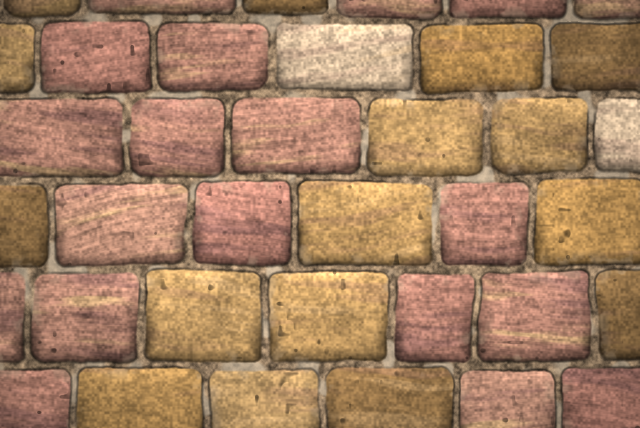
This texture is drawn by a WebGL 1 fragment shader. Its source:

```glsl
precision highp float;
uniform vec2 u_resolution;

float hash(vec2 p) {
  vec3 q = fract(p.xyx * 0.1031);
  q += dot(q, q.yzx + 33.33);
  return fract((q.x + q.y) * q.z);
}

float noise(vec2 p) {
  vec2 i = floor(p), f = fract(p);
  f = f * f * (3.0 - 2.0 * f);
  return mix(mix(hash(i), hash(i + vec2(1.0, 0.0)), f.x),
             mix(hash(i + vec2(0.0, 1.0)), hash(i + 1.0), f.x), f.y);
}

float fbm(vec2 p) {
  float sum = 0.0, gain = 0.53;
  for (int i = 0; i < 4; i++) {
    sum += gain * noise(p);
    p = p * 2.03 + 17.3;
    gain *= 0.5;
  }
  return sum;
}

// Courses grow slightly shorter towards the top
float courseTop(float k) {
  return 0.145 + 0.236 * k - 0.0085 * k * k;
}

// Uneven vertical joints, in units of the mean stone length
float joint(float column, float row) {
  return column + 0.34 * (hash(vec2(column + 31.0, row * 7.0 + 12.0)) - 0.5);
}

float roundedBox(vec2 p, vec2 halfSize, float radius) {
  vec2 q = abs(p) - halfSize + radius;
  return length(max(q, 0.0)) + min(max(q.x, q.y), 0.0) - radius;
}

vec3 stoneColour(float pick, float tint) {
  vec3 pink = mix(vec3(0.66, 0.46, 0.40), vec3(0.72, 0.54, 0.45), tint);
  vec3 ochre = mix(vec3(0.71, 0.54, 0.31), vec3(0.70, 0.57, 0.39), tint);
  vec3 colour = mix(pink, ochre, step(0.56, pick));
  colour = mix(colour, vec3(0.53, 0.41, 0.26), step(0.82, pick));
  return mix(colour, vec3(0.87, 0.76, 0.63), step(0.93, pick));
}

void main() {
  vec2 p = gl_FragCoord.xy / u_resolution.y;
  float pixel = 1.0 / u_resolution.y;
  float grain = noise(p * 170.0) * 0.6 + noise(p * 90.0 + 40.0) * 0.4 - 0.5;

  // Wavering courses and joints
  vec2 w = p + 0.014 * (vec2(noise(p * 9.0), noise(p * vec2(5.0, 3.0) + 50.0)) - 0.5);
  w += 0.007 * (vec2(fbm(p * 32.0), fbm(p * 32.0 + 80.0)) - 0.5);

  // Find the stone
  float row = 0.0;
  for (int i = 0; i < 6; i++) row += step(courseTop(float(i)), w.y);
  float pitch = 0.278;
  float phase = fract(0.28 + 0.57 * row);
  float u = w.x / pitch + phase;
  float column = floor(u);
  if (u < joint(column, row)) column -= 1.0;
  else if (u >= joint(column + 1.0, row)) column += 1.0;
  vec2 id = vec2(column + 20.0, row + 5.0);

  // Pillow-shaped outline
  vec2 low = vec2((joint(column, row) - phase) * pitch, courseTop(row - 1.0));
  vec2 high = vec2((joint(column + 1.0, row) - phase) * pitch, courseTop(row));
  low += vec2(0.010, 0.006 + 0.007 * hash(id + 3.0));
  high -= vec2(0.010, 0.005 + 0.007 * hash(id + 5.0));
  vec2 halfSize = 0.5 * (high - low);
  vec2 local = w - 0.5 * (low + high);
  float dist = roundedBox(local, halfSize, 0.017 + 0.014 * hash(id + 8.0));
  float mask = 1.0 - smoothstep(-1.5 * pixel, 1.5 * pixel, dist);

  // Sandstone bedding, blotches and grain
  float pick = hash(id * 3.7 + 1.9);
  float tint = hash(id + 60.0);
  float tilt = 0.35 * (hash(id + 70.0) - 0.5);
  vec2 bed = vec2(p.x, p.y + tilt * local.x + 0.02 * noise(p * 7.0 + id));
  float band = fbm(bed * vec2(4.0, 30.0) + id * 9.1) - 0.5;
  float fine = fbm(bed * vec2(14.0, 120.0) + id * 5.3) - 0.5;
  float blotch = fbm(p * 11.0 + id * 4.7) - 0.5;
  float layered = mix(1.0, 0.45, step(0.56, pick));
  vec3 stone = stoneColour(pick, tint);
  stone = mix(stone, vec3(0.83, 0.68, 0.49),
              layered * smoothstep(0.08, 0.30, band) * 0.8 * step(0.35, tint));
  stone = mix(stone, vec3(0.48, 0.34, 0.32), layered * smoothstep(0.04, 0.28, -band) * 0.6);
  stone *= 1.0 + 0.45 * blotch + 0.40 * layered * fine + 0.50 * grain;
  float pit = smoothstep(0.80, 0.94, noise(p * 55.0 + id)) * smoothstep(0.5, 0.68, blotch + 0.5);
  stone *= 1.0 - 0.45 * pit;

  // Lit crown, shadowed foot and worn rim
  vec2 side = local / halfSize;
  float rim = smoothstep(-0.036, 0.0, dist + 0.012 * blotch);
  stone *= 1.08 + 0.07 * side.y - 0.17 * rim * abs(side.x);
  stone *= 1.0 + rim * mix(-0.36, 0.16, smoothstep(-0.9, 0.9, side.y));
  float chip = smoothstep(0.56, 0.72, fbm(p * 24.0 + 130.0)) * rim;
  stone = mix(stone, vec3(0.82, 0.72, 0.60), 0.35 * chip);

  // Sandy mortar with dark creases against the stones
  float crumb = fbm(p * 60.0 + 200.0) - 0.5;
  vec3 mortar = vec3(0.57, 0.48, 0.38) * (1.0 + 1.1 * crumb + 0.6 * grain);
  mortar = mix(mortar, vec3(0.84, 0.77, 0.67), 0.6 * smoothstep(0.60, 0.78, noise(p * 22.0)));
  float crease = 1.0 - smoothstep(0.0, 0.008, abs(dist));
  mortar *= 1.0 - 0.62 * crease * smoothstep(0.25, 0.65, noise(p * 13.0 + 90.0));
  vec3 colour = mix(mortar, stone, mask);
  colour *= 1.0 - 0.34 * crease * mask * smoothstep(0.4, -0.8, side.y);

  // Darkened corners
  vec2 centred = gl_FragCoord.xy / u_resolution - 0.5;
  colour *= 1.10 - 0.75 * dot(centred, centred);
  gl_FragColor = vec4(clamp(colour, 0.0, 1.0), 1.0);
}
```
